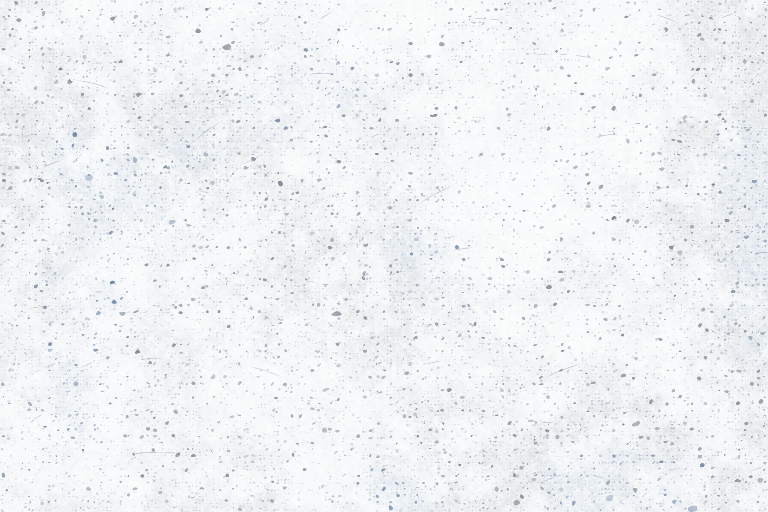
This texture is drawn by a Shadertoy shader. Its source:

```glsl
// Worn white plaster: a pale blue-grey haze under scattered dark grit.
// A wear map of soft patches and noise sets how dense the grit is;
// jittered cells place the specks, pits and thin broken scratches.

const vec3 PAPER = vec3(0.996, 0.999, 1.0);
const vec3 GREY_ABSORB = vec3(1.06, 1.0, 0.92);
const vec3 BLUE_ABSORB = vec3(1.22, 1.0, 0.74);

float hash(vec2 p) {
    return fract(sin(dot(p, vec2(127.1, 311.7))) * 43758.5);
}

float noise(vec2 p) {
    vec2 i = floor(p);
    vec2 f = fract(p);
    f = f * f * (3.0 - 2.0 * f);
    float low = mix(hash(i), hash(i + vec2(1, 0)), f.x);
    float high = mix(hash(i + vec2(0, 1)), hash(i + vec2(1, 1)), f.x);
    return mix(low, high, f.y);
}

float fbm(vec2 p) {
    float sum = 0.0;
    float amp = 0.53;
    for (int i = 0; i < 4; i++) {
        sum += amp * noise(p);
        p = mat2(1.6, 1.2, -1.2, 1.6) * p + 17.3;
        amp *= 0.5;
    }
    return sum;
}

mat2 rotation(float angle) {
    float c = cos(angle);
    float s = sin(angle);
    return mat2(c, -s, s, c);
}

// Soft elliptical stain
float patchAt(vec2 uv, vec2 centre, vec2 size) {
    vec2 d = (uv - centre) / size;
    return exp(-dot(d, d));
}

// Density of damage, 0 (clean) to 1 (heavily worn)
float wearMap(vec2 uv, vec2 p) {
    float stains = 0.60 * patchAt(uv, vec2(0.26, 0.78), vec2(0.13, 0.16));
    stains += 0.65 * patchAt(uv, vec2(0.45, 0.50), vec2(0.11, 0.15));
    stains += 0.75 * patchAt(uv, vec2(0.0, 0.58), vec2(0.10, 0.40));
    stains += 0.95 * patchAt(uv, vec2(1.0, 0.82), vec2(0.13, 0.32));
    stains += 0.55 * patchAt(uv, vec2(1.0, 0.30), vec2(0.12, 0.35));
    stains += 0.65 * patchAt(uv, vec2(0.72, 0.0), vec2(0.28, 0.20));
    stains += 0.35 * patchAt(uv, vec2(0.20, 0.0), vec2(0.30, 0.12));
    float cloud = smoothstep(0.25, 0.8, fbm(p * 5.0));
    float grit = smoothstep(0.25, 0.75, fbm(p * 19.0 + 41.0));
    return clamp((0.12 + 0.35 * cloud + stains) * (0.35 + 1.1 * grit), 0.0, 1.0);
}

// One jittered oval per cell; radii are fractions of a cell
float specks(vec2 p, float cells, float density, vec2 radii, float stretch, float seed) {
    vec2 grid = p * cells;
    vec2 id = floor(grid) + seed;
    float radius = mix(radii.x, radii.y, pow(hash(id + 3.1), 2.5));
    vec2 jitter = vec2(hash(id + 5.7), hash(id + 9.2));
    vec2 d = fract(grid) - mix(vec2(radii.y), vec2(1.0 - radii.y), jitter);
    d = rotation(0.9 * hash(id + 12.4) - 0.15) * d;
    d.y *= mix(1.0, stretch, hash(id + 15.8));
    float soft = 0.6 * cells / iResolution.y;
    float shape = 1.0 - smoothstep(radius - soft, radius + soft, length(d));
    return shape * step(hash(id), density) * mix(0.45, 1.0, hash(id + 21.6));
}

// Fine, mostly rising hairlines, one per cell at most
float scratches(vec2 p, float cells, float density, float seed) {
    vec2 grid = p * cells;
    vec2 id = floor(grid) + seed;
    vec2 d = fract(grid) - 0.5;
    d.y += 0.25 * (hash(id + 2.3) - 0.5);
    d = rotation(mix(-0.35, 0.65, hash(id + 4.9))) * d;
    d.y += 0.25 * d.x * d.x;
    float halfLength = mix(0.12, 0.38, hash(id + 7.5));
    float width = 0.7 * cells / iResolution.y + 0.002;
    float line = 1.0 - smoothstep(0.0, width, abs(d.y));
    float taper = 1.0 - smoothstep(0.5 * halfLength, halfLength, abs(d.x));
    return line * taper * step(hash(id), density);
}

void mainImage(out vec4 fragColor, in vec2 fragCoord) {
    vec2 uv = fragCoord / iResolution.xy;
    vec2 p = fragCoord / iResolution.y;
    float wear = wearMap(uv, p);

    // Roughen the outlines of the specks
    vec2 ragged = vec2(noise(p * 130.0), noise(p * 130.0 + 71.0)) - 0.5;
    vec2 q = p + 0.004 * ragged;

    // Haze with a fine tooth
    float tooth = 0.6 * noise(p * 210.0) + 0.4 * noise(p * 95.0 + 13.0);
    float dark = (0.012 + 0.055 * wear) * (0.3 + 1.4 * tooth);

    // Grit from dust to pits
    float dust = specks(q, 150.0, 0.06 + 0.65 * wear, vec2(0.18, 0.45), 1.4, 0.0);
    float grains = specks(q, 78.0, 0.05 + 0.42 * wear, vec2(0.13, 0.34), 1.5, 31.0);
    float crumbs = specks(q + 0.37, 40.0, 0.02 + 0.16 * wear, vec2(0.09, 0.22), 1.7, 57.0);
    float pitZone = patchAt(uv, vec2(0.82, 0.10), vec2(0.25, 0.20));
    float pits = specks(q + 0.11, 19.0, 0.025 + 0.28 * pitZone, vec2(0.08, 0.18), 2.4, 83.0);
    dark = max(dark, max(0.20 * dust, 0.40 * grains));
    dark = max(dark, max(0.46 * crumbs, 0.42 * pits * (0.75 + 0.4 * tooth)));

    // Broken hairlines
    float broken = smoothstep(0.3, 0.65, noise(p * 60.0));
    float hair = scratches(p, 5.0, 0.35, 11.0) + scratches(p + 0.43, 9.0, 0.25, 67.0);
    dark += 0.16 * hair * broken;

    float blueness = smoothstep(0.45, 0.8, fbm(p * 6.0 + 90.0));
    vec3 absorb = mix(GREY_ABSORB, BLUE_ABSORB, blueness);
    fragColor = vec4(clamp(PAPER - dark * absorb, 0.0, 1.0), 1.0);
}
```
